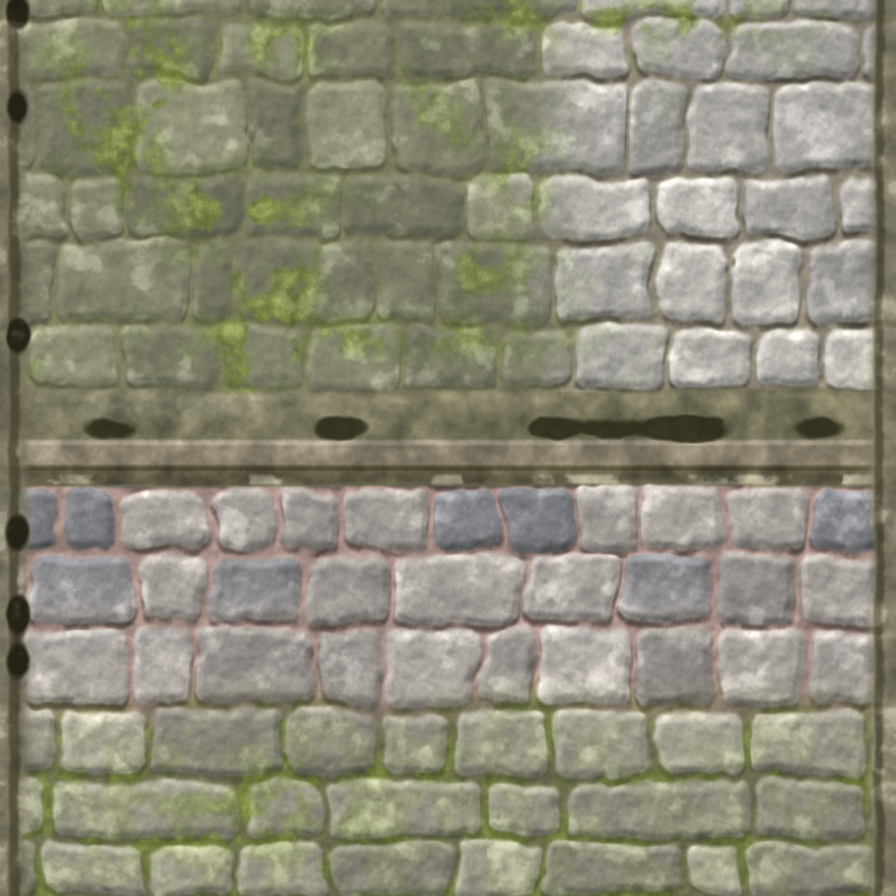
Write a Shadertoy shader that draws this texture.

```glsl
#define GAP 0.0035
#define CORNER 0.013
#define WARP 0.012
#define JITTER 0.55
#define RELIEF 1.15
#define LEDGE_BOTTOM 0.458
#define LEDGE_LIP 0.509
#define LEDGE_TOP 0.564
#define MOSS vec3(0.40, 0.45, 0.20)
#define SOOT vec3(0.17, 0.16, 0.10)

// Course heights, then first joint and mean stone width of each course
const float COURSE[14] = float[](-0.003, 0.0625, 0.1315, 0.211, 0.301, 0.383, 0.458,
                                 0.564, 0.638, 0.734, 0.806, 0.913, 0.979, 1.05);
const float START[13] = float[](0.05, 0.09, 0.065, 0.04, 0.05, 0.05, 0.0,
                                0.04, 0.08, 0.06, 0.04, 0.117, 0.0);
const float PITCH[13] = float[](0.115, 0.145, 0.112, 0.096, 0.104, 0.085, 1.0,
                                0.1, 0.105, 0.11, 0.105, 0.12, 0.13);

float hash(vec2 p) {
    vec3 q = fract(p.xyx * vec3(0.1031, 0.1030, 0.0973));
    q += dot(q, q.yzx + 33.33);
    return fract((q.x + q.y) * q.z);
}

float noise(vec2 p) {
    vec2 i = floor(p), f = fract(p);
    f = f * f * (3.0 - 2.0 * f);
    return mix(mix(hash(i), hash(i + vec2(1, 0)), f.x),
               mix(hash(i + vec2(0, 1)), hash(i + 1.0), f.x), f.y);
}

float fbm(vec2 p) {
    float sum = 0.0, amp = 0.5;
    for (int k = 0; k < 5; k++) {
        sum += amp * noise(p);
        p = mat2(1.6, 1.2, -1.2, 1.6) * p + 17.0;
        amp *= 0.5;
    }
    return sum;
}

float blob(vec2 p, vec2 centre, vec2 radius) {
    vec2 q = (p - centre) / radius;
    return exp(-dot(q, q));
}

float band(float x, float lo, float hi, float soft) {
    return smoothstep(lo - soft, lo + soft, x) * (1.0 - smoothstep(hi - soft, hi + soft, x));
}

float joint(float i, int row) {
    float x = i + JITTER * (hash(vec2(i + 20.0, float(row) * 7.0 + 3.0)) - 0.5);
    return START[row] + PITCH[row] * x;
}

// Signed distance to the nearest stone, and its index and course
vec3 stoneAt(vec2 p) {
    p += WARP * (vec2(noise(p * 22.0), noise(p * 22.0 + 40.0)) - 0.5);
    p += 0.4 * WARP * (vec2(noise(p * 75.0), noise(p * 75.0 + 90.0)) - 0.5);
    int row = 0;
    for (int k = 1; k < 13; k++) if (p.y > COURSE[k]) row = k;
    float i = floor((p.x - START[row]) / PITCH[row]);
    if (p.x < joint(i, row)) i -= 1.0;
    else if (p.x > joint(i + 1.0, row)) i += 1.0;
    vec2 lo = vec2(joint(i, row), COURSE[row]);
    vec2 hi = vec2(joint(i + 1.0, row), COURSE[row + 1]);
    float inset = GAP * (0.6 + hash(vec2(i + 50.0, float(row))));
    vec2 q = abs(p - 0.5 * (lo + hi)) - 0.5 * (hi - lo) + inset + CORNER;
    float d = length(max(q, 0.0)) + min(max(q.x, q.y), 0.0) - CORNER;
    return vec3(d, i, float(row));
}

float height(vec2 p) {
    return 0.45 * smoothstep(0.004, -0.011, stoneAt(p).x) + 0.65 * fbm(p * 32.0);
}

void mainImage(out vec4 fragColor, in vec2 fragCoord) {
    vec2 p = fragCoord / iResolution.xy;
    float broad = fbm(p * 7.0), grain = fbm(p * 38.0 + 9.0), fine = fbm(p * 110.0);
    vec3 stone = stoneAt(p);
    float tone = hash(stone.yz + vec2(31.0, 5.0));
    float face = smoothstep(0.003, -0.003, stone.x);

    // Regions: mossy upper left, pale upper right, pink middle, damp base
    float upper = step(LEDGE_BOTTOM, p.y);
    float pale = upper * smoothstep(0.56, 0.67, p.x + 0.16 * (broad - 0.5));
    float damp = 1.0 - smoothstep(0.16, 0.25, p.y + 0.1 * (broad - 0.5));
    vec3 stoneCol = mix(vec3(0.60, 0.58, 0.56), vec3(0.57, 0.56, 0.50), damp);
    stoneCol = mix(stoneCol, vec3(0.48, 0.48, 0.40), upper);
    stoneCol = mix(stoneCol, vec3(0.65, 0.64, 0.62), pale);
    vec3 mortarCol = mix(vec3(0.62, 0.53, 0.50), vec3(0.41, 0.41, 0.30), damp);
    mortarCol = mix(mortarCol, vec3(0.46, 0.46, 0.35), upper);
    mortarCol = mix(mortarCol, vec3(0.53, 0.50, 0.44), pale);

    // Stone tones, with a few slate ones in the pink courses
    stoneCol *= 0.88 + 0.24 * tone;
    float slate = (1.0 - upper) * (1.0 - damp) * step(0.66, tone) * smoothstep(0.26, 0.40, p.y);
    stoneCol = mix(stoneCol, vec3(0.42, 0.43, 0.45), 0.85 * slate);
    vec3 col = mix(mortarCol, stoneCol, face);

    // Relief and the shadow below each stone
    vec2 e = vec2(-0.001, 0.0025);
    float slope = height(p - e) - height(p + e);
    float shade = (1.0 - face) * smoothstep(0.004, -0.003, stoneAt(p + vec2(0.0, 0.007)).x);
    float depth = mix(1.0, 0.6, upper * (1.0 - pale));
    col *= 1.0 + RELIEF * depth * slope;
    col *= 1.0 - 0.42 * depth * shade * smoothstep(0.3, 0.6, grain);

    // Green growth
    float growth = upper * (1.0 - 0.8 * pale) * smoothstep(0.46, 0.68, broad);
    growth += blob(p, vec2(0.29, 0.78), vec2(0.08, 0.035)) + blob(p, vec2(0.31, 0.95), vec2(0.06, 0.03));
    growth += 0.9 * blob(p, vec2(0.42, 0.625), vec2(0.22, 0.022)) + 0.9 * blob(p, vec2(0.72, 0.98), vec2(0.16, 0.02));
    growth += damp * mix(0.85, 0.22, face) + 0.6 * blob(p, vec2(0.28, 0.09), vec2(0.13, 0.05));
    growth *= smoothstep(0.34, 0.60, grain);
    col = mix(col, MOSS * (0.8 + 0.5 * fine), clamp(0.8 * growth, 0.0, 0.8));

    // Weathered ledge: slope, lit lip, underside with lichen
    float onLedge = band(p.y + 0.014 * (broad - 0.5), LEDGE_BOTTOM, LEDGE_TOP, 0.004);
    vec3 ledge = mix(vec3(0.43, 0.42, 0.33), vec3(0.49, 0.46, 0.39), band(p.y, 0.48, LEDGE_LIP, 0.003));
    ledge = mix(ledge, vec3(0.37, 0.35, 0.27), band(p.y, LEDGE_BOTTOM, 0.478, 0.003));
    ledge += 0.09 * blob(p, vec2(0.18, 0.548), vec2(0.17, 0.016));
    ledge += 0.10 * band(p.y, 0.503, 0.509, 0.002) - 0.10 * band(p.y, 0.475, 0.481, 0.002);
    float lichen = smoothstep(0.54, 0.64, noise(vec2(p.x * 24.0, 4.0)) * 0.6 + grain * 0.4);
    ledge = mix(ledge, vec3(0.68, 0.66, 0.57), 0.8 * lichen * band(p.y, 0.459, 0.470, 0.003));
    col = mix(col, ledge * (0.72 + 0.58 * grain) * (1.0 + 0.5 * slope), onLedge);
    float stain = 0.0;
    for (int k = 0; k < 7; k++) {
        float x = float[](0.125, 0.378, 0.615, 0.685, 0.75, 0.79, 0.91)[k];
        stain += blob(p, vec2(x, 0.522), vec2(0.034, 0.015));
    }
    col = mix(col, SOOT, 0.9 * smoothstep(0.30, 0.55, stain * (0.35 + grain)) * step(0.505, p.y));

    // Side pilasters with grooves and black growth
    float wobble = 0.008 * (grain - 0.5);
    float side = 1.0 - band(p.x + wobble, 0.030, 0.972, 0.008);
    vec3 pilaster = vec3(0.45, 0.43, 0.35) * (0.75 + 0.5 * grain);
    col = mix(col, pilaster, 0.85 * side);
    float groove = band(p.x + wobble, 0.010, 0.021, 0.003) + band(p.x + wobble, 0.977, 0.986, 0.003);
    col = mix(col, vec3(0.25, 0.24, 0.17), 0.75 * groove);
    float black = 0.0;
    for (int k = 0; k < 6; k++) {
        float y = float[](0.26, 0.315, 0.405, 0.625, 0.88, 0.99)[k];
        black += blob(p, vec2(0.02, y), vec2(0.014, 0.022));
    }
    col = mix(col, SOOT * 0.8, smoothstep(0.25, 0.55, black * (0.4 + grain)));

    // Surface grain
    col *= 0.82 + 0.22 * grain + 0.20 * fine;
    col += 0.10 * smoothstep(0.55, 0.75, grain) * face * (1.0 - onLedge);
    fragColor = vec4(clamp(col * 1.04, 0.0, 1.0), 1.0);
}
```
